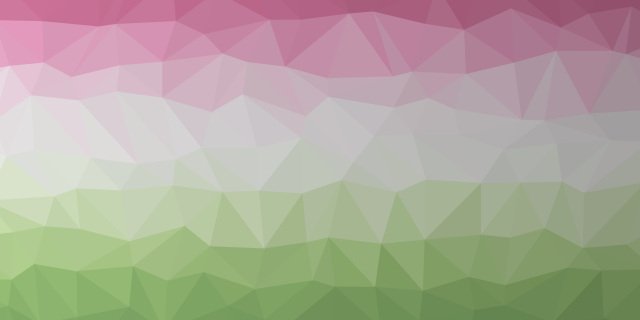
Write a Shadertoy shader that draws this background.

```glsl
// Low-poly backdrop: a jittered grid is split into flat triangles, each tinted
// at its middle by a green-grey-pink vertical ramp that darkens to the right.
// Triangle coverage comes from edge distances, so all seams are antialiased.

const float ROWS = 7.5;           // grid cells per canvas height
const float JITTER = 0.36;        // vertex offset, in cells
const float LIGHT_LEFT = 1.17;    // brightness at the left edge
const float LIGHT_RIGHT = 0.82;   // brightness at the right edge
const float TONE_SPREAD = 0.035;  // random brightness per facet
const float RAMP_SPREAD = 0.045;  // random shift along the ramp per facet
const int STOPS = 9;
const vec3 RAMP[STOPS] = vec3[STOPS](   // bottom to top
    vec3(0.44, 0.58, 0.35), vec3(0.52, 0.65, 0.40), vec3(0.62, 0.71, 0.51),
    vec3(0.71, 0.755, 0.65), vec3(0.765, 0.77, 0.76), vec3(0.775, 0.755, 0.765),
    vec3(0.77, 0.66, 0.715), vec3(0.76, 0.52, 0.635), vec3(0.69, 0.38, 0.51));

vec2 hash22(vec2 p) {
    vec3 q = fract(p.xyx * vec3(0.1031, 0.1030, 0.0973));
    q += dot(q, q.yzx + 33.33);
    return fract((q.xx + q.yz) * q.zy);
}

vec2 gridVertex(vec2 id) {
    return id + (hash22(id + 17.0) * 2.0 - 1.0) * JITTER;
}

float cross2(vec2 a, vec2 b) { return a.x * b.y - a.y * b.x; }

float signedArea(vec2 a, vec2 b, vec2 c) { return cross2(b - a, c - a); }

// Distance to the line through a and b, positive on its left
float edgeDistance(vec2 p, vec2 a, vec2 b) {
    return cross2(normalize(b - a), p - a);
}

vec3 rampColor(float height) {
    float t = clamp(height, 0.0, 1.0) * float(STOPS - 1);
    int i = min(int(t), STOPS - 2);
    return mix(RAMP[i], RAMP[i + 1], t - float(i));
}

// Flat colour of a facet; size is the canvas in cells
vec3 facetColor(vec2 middle, vec2 size) {
    vec2 rnd = hash22(floor(middle * 64.0)) - 0.5;
    vec2 uv = middle / size;
    float light = mix(LIGHT_LEFT, LIGHT_RIGHT, clamp(uv.x, 0.0, 1.0));
    return rampColor(uv.y + rnd.x * RAMP_SPREAD) * light * (1.0 + rnd.y * TONE_SPREAD);
}

// Adds one counter-clockwise triangle: colour in rgb, coverage in a
void addFacet(inout vec4 sum, vec2 p, vec2 a, vec2 b, vec2 c, vec2 size, float pixel) {
    float d = min(edgeDistance(p, a, b), min(edgeDistance(p, b, c), edgeDistance(p, c, a)));
    float coverage = clamp(0.5 + d / pixel, 0.0, 1.0);
    if (coverage > 0.0) sum += vec4(facetColor((a + b + c) / 3.0, size), 1.0) * coverage;
}

void mainImage(out vec4 fragColor, in vec2 fragCoord) {
    float pixel = ROWS / iResolution.y;
    vec2 p = fragCoord * pixel;
    vec2 size = iResolution.xy * pixel;
    vec2 cell = floor(p);
    vec4 sum = vec4(0.0);

    // Jitter can carry a neighbouring cell over this point
    for (int j = -1; j <= 1; j++)
    for (int i = -1; i <= 1; i++) {
        vec2 id = cell + vec2(i, j);
        vec2 a = gridVertex(id);
        vec2 b = gridVertex(id + vec2(1, 0));
        vec2 c = gridVertex(id + vec2(1, 1));
        vec2 d = gridVertex(id + vec2(0, 1));

        // Cut along the diagonal that leaves the fuller triangles
        float cutAC = min(signedArea(a, b, c), signedArea(a, c, d));
        float cutBD = min(signedArea(a, b, d), signedArea(b, c, d));
        if (cutAC > cutBD) {
            addFacet(sum, p, a, b, c, size, pixel);
            addFacet(sum, p, a, c, d, size, pixel);
        } else {
            addFacet(sum, p, a, b, d, size, pixel);
            addFacet(sum, p, b, c, d, size, pixel);
        }
    }

    vec3 color = sum.a > 0.0 ? sum.rgb / sum.a : facetColor(p, size);
    fragColor = vec4(color, 1.0);
}
```
